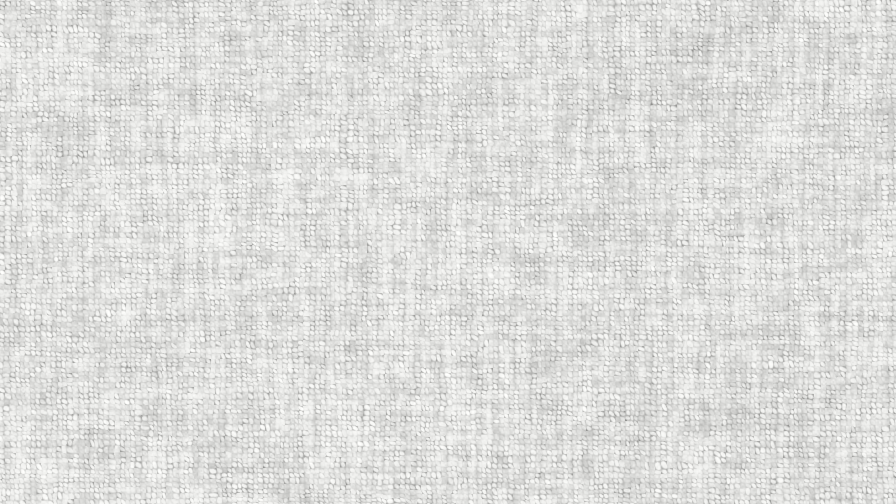
Reproduce this texture procedurally as a Shadertoy shader.

```glsl
// Pale grey plain-woven cloth with warp, weft and small slanted pits
#define THREADS 96.0
#define BASE_TONE 0.879
#define PIT_DEPTH 0.135
#define STITCH_VARIATION 0.075
#define WARP_STREAK 0.092
#define WEFT_STREAK 0.080
#define FIBRE_GRAIN 0.085
#define CLOUDING 0.016
#define TINT vec3(0.000, 0.001, -0.007)

float hash(vec2 p) {
    vec3 q = fract(vec3(p.xyx) * 0.1031);
    q += dot(q, q.yzx + 33.33);
    return fract((q.x + q.y) * q.z);
}

// Smooth value noise, centred on zero
float noise(vec2 p) {
    vec2 cell = floor(p);
    vec2 f = fract(p);
    f = f * f * (3.0 - 2.0 * f);
    float low = mix(hash(cell), hash(cell + vec2(1.0, 0.0)), f.x);
    float high = mix(hash(cell + vec2(0.0, 1.0)), hash(cell + 1.0), f.x);
    return mix(low, high, f.y) - 0.5;
}

// Checkerboard of slanted stitches: warp over weft, then weft over warp
float weave(vec2 uv) {
    vec2 p = uv * THREADS;
    p.x += 0.8 * noise(uv * vec2(30.0, 6.0));
    p.y += 0.8 * noise(uv * vec2(6.0, 30.0) + 40.0);
    p += 0.5 * vec2(noise(uv * 60.0 + 9.0), noise(uv * 60.0 + 70.0));
    vec2 cell = floor(p);
    vec2 f = fract(p) - 0.5;
    bool warpOnTop = mod(cell.x + cell.y, 2.0) < 0.5;
    f = warpOnTop ? f.yx : f;
    f.y += 0.35 * f.x;
    float pit = smoothstep(0.24, 0.68, length(f * vec2(0.85, 1.2)));
    float chance = hash(cell + 17.0);
    float depth = PIT_DEPTH * (0.3 + 2.1 * chance * chance);
    return depth * (0.32 - pit) + STITCH_VARIATION * (hash(cell) - 0.5);
}

// Thread-wide streaks along the upright warp and the level weft
float threads(vec2 uv) {
    float warp = noise(uv * vec2(THREADS, 11.0) + 5.0)
               + 0.15 * noise(uv * vec2(42.0, 4.0) + 90.0);
    float weft = noise(uv * vec2(13.0, THREADS) + 31.0)
               + 0.12 * noise(uv * vec2(3.0, 50.0) + 63.0);
    return WARP_STREAK * warp + WEFT_STREAK * weft;
}

float clothTone(vec2 uv) {
    float grain = noise(uv * 260.0 + 120.0);
    float cloud = noise(uv * 3.0 + 2.0) + 0.6 * noise(uv * 9.0 + 50.0);
    float sideLight = 0.008 * (0.9 - uv.x);
    return BASE_TONE + weave(uv) + threads(uv)
         + FIBRE_GRAIN * grain + CLOUDING * cloud + sideLight;
}

void mainImage(out vec4 fragColor, in vec2 fragCoord) {
    // Average four samples to smooth the stitch edges
    float tone = 0.0;
    for (int i = 0; i < 4; i++) {
        vec2 offset = vec2(i % 2, i / 2) * 0.5 - 0.25;
        tone += 0.25 * clothTone((fragCoord + offset) / iResolution.y);
    }
    // Soften the brightest fibres
    tone -= 0.5 * max(tone - 0.93, 0.0);
    fragColor = vec4(clamp(tone + TINT, 0.0, 1.0), 1.0);
}
```
